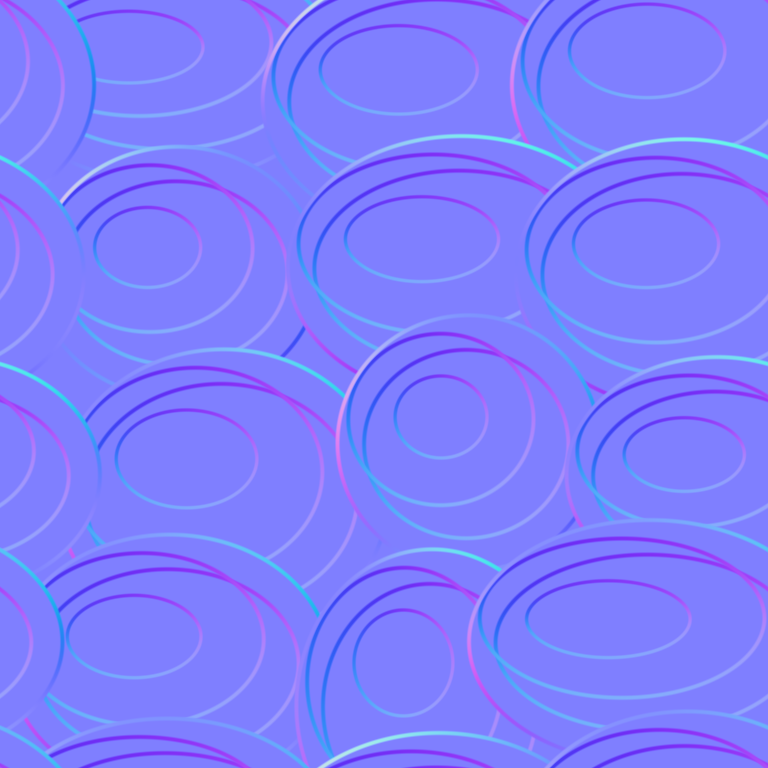
Reproduce this texture map procedurally as a WebGL 1 fragment shader.

```glsl
precision highp float;
// Normal map of overlapping rounded scales, each engraved with nested oval rings.
uniform vec2 u_resolution;

const float ROWS = 4.0;
const float COLUMNS = 3.0;
const float TAU = 6.2831853;

float hash(vec2 cell, float seed) {
  return fract(sin(dot(cell, vec2(127.1, 311.7)) + seed * 74.7) * 43758.5453);
}

// Outward direction in xy, approximate signed distance in z.
vec3 ellipse(vec2 p, vec2 radii) {
  vec2 slope = p / (radii * radii) + 1e-5;
  float k = max(length(p / radii), 1e-4);
  float steepness = length(slope);
  return vec3(slope / steepness, (k - 1.0) * k / steepness);
}

float line(float dist, float halfWidth) {
  return 1.0 - smoothstep(0.2 * halfWidth, halfWidth, abs(dist));
}

// Lays a raised ring over a tilt; it is steepest at the upper left.
vec2 addRing(vec2 tilt, vec2 p, vec2 radii, float strength, float halfWidth) {
  vec3 e = ellipse(p, radii);
  float steep = strength * (1.0 - 0.25 * (e.x + e.y));
  return mix(tilt, e.xy * steep, line(e.z, halfWidth));
}

// The two large offset rings and the small oval inside one scale.
vec2 scaleFace(vec2 p, vec2 radii) {
  vec2 ringRadii = radii - vec2(0.050, 0.055);
  vec2 ringCenter = vec2(-0.036, -0.031);
  vec2 ovalRadii = ringRadii * vec2(0.72, 0.42) + vec2(-0.027, 0.0065);
  vec2 ovalCenter = ringCenter - ringRadii + ovalRadii + vec2(0.061, 0.055);
  vec2 tilt = addRing(vec2(0.0), p - ringCenter - vec2(0.033, 0.032),
                      ringRadii + vec2(0.0124, 0.011), 0.25, 0.0042);
  tilt = addRing(tilt, p - ringCenter, ringRadii, 0.25, 0.0042);
  return addRing(tilt, p - ovalCenter, ovalRadii, 0.22, 0.0036);
}

// Covers what lies beneath with one scale and its uneven rim.
vec2 addScale(vec2 tilt, vec2 p, vec2 radii, float phase) {
  vec3 e = ellipse(p, radii);
  float inside = 1.0 - smoothstep(-0.0015, 0.0015, e.z);
  tilt = mix(tilt, scaleFace(p, radii), inside);
  float angle = atan(e.y, e.x);
  float rim = 0.18 - 0.10 * e.y + 0.20 * sin(2.0 * angle + phase);
  return mix(tilt, -e.xy * rim, line(e.z, 0.0042));
}

void main() {
  vec2 p = gl_FragCoord.xy / u_resolution;
  p.y = 1.0 - p.y;

  // Rows are stacked downward, so lower scales hide the upper ones.
  vec2 tilt = vec2(0.0);
  for (int j = -2; j <= 4; j++) {
    for (int i = 0; i < 3; i++) {
      float row = float(j);
      vec2 cell = vec2(float(i), mod(row, ROWS));
      vec2 radii = vec2(mix(0.165, 0.240, hash(cell, 1.0)),
                        mix(0.150, 0.210, hash(cell, 2.0)));
      float shift = 0.4 * hash(cell.yy, 3.0) + 0.25 * hash(cell, 4.0);
      float top = row / ROWS - 0.0625 + 0.06 * (hash(cell, 5.0) - 0.5);
      vec2 q = p - vec2((cell.x + 0.4 + shift) / COLUMNS, top + radii.y);
      q.x -= floor(q.x + 0.5);
      tilt = addScale(tilt, q, radii, TAU * hash(cell, 6.0));
    }
  }

  // Encode the tilt as a tangent space normal colour.
  vec3 colour = vec3(0.497 + tilt, 1.0 - 0.4 * dot(tilt, tilt));
  gl_FragColor = vec4(clamp(colour, 0.0, 1.0), 1.0);
}
```
